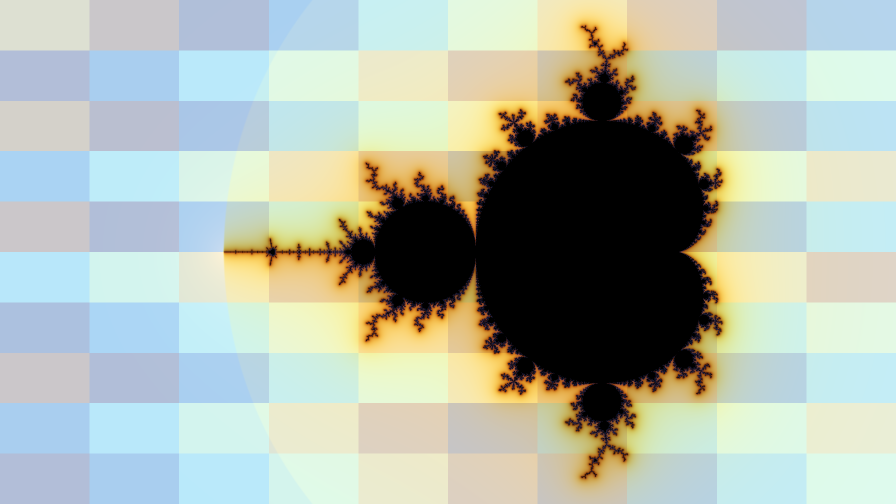
Give the GLSL for this background, as a Shadertoy shader.

```glsl
// Mandelbrot set with a golden glow over a grid of pastel tiles.

const int MAX_STEPS = 200;

// Phase shift of the tile colours in each row, from the bottom up.
const float ROW_PHASE[10] = float[10](0.0, 1.0, -1.0, 0.3, 2.0, -1.0, 1.2, -1.4, 0.0, -2.0);

// Pastel tile: the channels follow shifted cosines along the row.
vec3 tileColor(vec2 uv) {
    vec2 cell = clamp(floor(uv * 10.0), 0.0, 9.0);
    float phase = cell.x * 1.03 + ROW_PHASE[int(cell.y)];
    return vec3(0.765, 0.85, 0.885)
         + vec3(0.105, 0.105, 0.095) * cos(phase - vec3(4.0, 3.0, 2.0));
}

// Returns the distance to the set and the smooth escape count;
// the distance is negative for points that never escape.
vec2 mandelbrot(vec2 c) {
    vec2 z = vec2(0.0);
    vec2 dz = vec2(0.0);
    for (int i = 0; i < MAX_STEPS; i++) {
        dz = 2.0 * vec2(z.x * dz.x - z.y * dz.y, z.x * dz.y + z.y * dz.x) + vec2(1.0, 0.0);
        z = vec2(z.x * z.x - z.y * z.y, 2.0 * z.x * z.y) + c;
        float r2 = dot(z, z);
        if (r2 > 1e4) {
            float r = sqrt(r2);
            return vec2(r * log(r) / length(dz), float(i) - log2(log2(r)));
        }
    }
    return vec2(-1.0, 0.0);
}

vec3 shade(vec2 p) {
    vec2 c = (p - vec2(0.7, 0.5) * iResolution.xy) * 2.5 / iResolution.y;
    vec2 escape = mandelbrot(c);
    float dist = escape.x;
    if (dist < 0.0) return vec3(0.0);

    vec3 color = tileColor(p / iResolution.xy);

    // Pale disc of radius two, warmer towards the set
    float pixel = 2.5 / iResolution.y;
    float disc = 1.0 - smoothstep(-pixel, pixel, length(c) - 2.0);
    color += disc * vec3(0.05, 0.03, 0.02);
    color += vec3(0.13, 0.05, 0.0) * exp(-dist * 4.0);

    // Glow: blue fades first, then green, then red
    color *= dist / (dist + vec3(0.002, 0.007, 0.045) * disc);

    // Blue fringe along the boundary
    float band = 0.5 + 0.5 * cos(0.3 * escape.y);
    color += vec3(0.08, 0.12, 0.28) * band * exp(-dist / 0.004);
    return min(color, 1.0);
}

void mainImage(out vec4 fragColor, in vec2 fragCoord) {
    // Average four samples per pixel
    vec3 sum = vec3(0.0);
    for (int k = 0; k < 4; k++) {
        vec2 offset = vec2(k % 2, k / 2) * 0.5 - 0.25;
        sum += shade(fragCoord + offset);
    }
    fragColor = vec4(sum / 4.0, 1.0);
}
```
